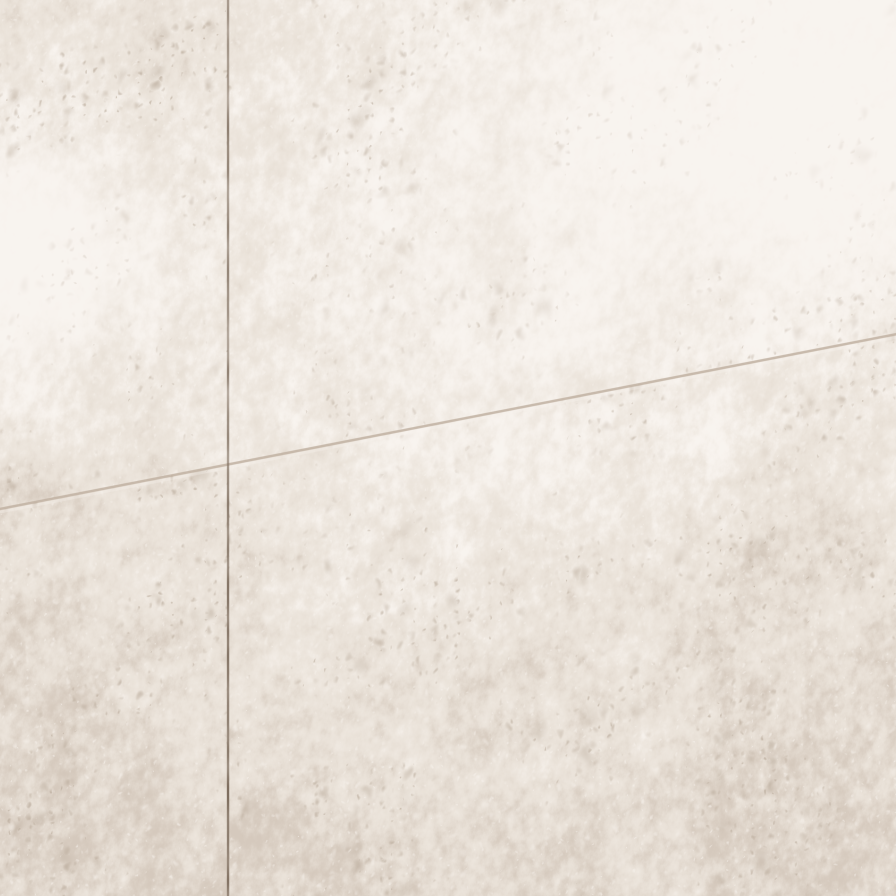
This texture is drawn by a Shadertoy shader. Its source:

```glsl
// Pale stone wall tiles meeting at one upright and one slanted joint, with soft window glare.

const float JOINT_X = 0.2545;         // upright joint position
const float JOINT_Y = 0.432;          // slanted joint height at the left edge
const float JOINT_SLOPE = 0.195;
const float UPRIGHT_HALF = 0.0013;    // joint half widths
const float SLANTED_HALF = 0.0014;
const float CLOUD_AMOUNT = 0.42;
const float MOTTLE_AMOUNT = 0.48;
const float GRAIN_AMOUNT = 0.50;
const float SPECK_AMOUNT = 0.52;
const float FLECK_AMOUNT = 0.45;

const vec3 STONE_SHADE = vec3(0.835, 0.788, 0.740);
const vec3 STONE_BODY  = vec3(0.920, 0.890, 0.854);
const vec3 STONE_PALE  = vec3(0.974, 0.956, 0.937);
const vec3 SPECK_BROWN = vec3(0.700, 0.640, 0.575);
const vec3 SLANTED_COLOR = vec3(0.755, 0.695, 0.635);
const vec3 UPRIGHT_COLOR = vec3(0.490, 0.425, 0.365);

vec2 hash2(vec2 p) {
    vec3 q = fract(vec3(p.xyx) * vec3(0.1031, 0.1030, 0.0973));
    q += dot(q, q.yzx + 33.33);
    return fract((q.xx + q.yz) * q.zy);
}

float gradientDot(vec2 cell, vec2 f, vec2 corner) {
    float angle = 6.28318 * hash2(cell + corner).x;
    return dot(vec2(cos(angle), sin(angle)), f - corner);
}

float gradientNoise(vec2 p) {
    vec2 i = floor(p), f = fract(p);
    vec2 u = f * f * f * (f * (f * 6.0 - 15.0) + 10.0);
    float low = mix(gradientDot(i, f, vec2(0, 0)), gradientDot(i, f, vec2(1, 0)), u.x);
    float high = mix(gradientDot(i, f, vec2(0, 1)), gradientDot(i, f, vec2(1, 1)), u.x);
    return mix(low, high, u.y);
}

float fbm(vec2 p) {
    float sum = 0.0, weight = 0.5;
    for (int k = 0; k < 4; k++) {
        sum += weight * gradientNoise(p);
        p = mat2(1.6, 1.2, -1.2, 1.6) * p + 7.3;
        weight *= 0.55;
    }
    return sum;
}

// Irregular soft blobs, one candidate per cell; density is the share of cells filled.
float blobs(vec2 p, float density) {
    p += 0.25 * vec2(gradientNoise(p * 1.9), gradientNoise(p * 1.9 + 41.0));
    vec2 cell = floor(p);
    vec2 jitter = hash2(cell + 13.0) - 0.5;
    vec2 pick = hash2(cell + 71.0);
    float radius = mix(0.16, 0.36, pick.y);
    float d = length((fract(p) - 0.5 - 0.28 * jitter) * vec2(1.15, 0.95));
    float present = smoothstep(0.0, 0.25, density - pick.x);
    return present * (1.0 - smoothstep(0.0, radius, d)) * mix(0.6, 1.2, hash2(cell).y);
}

float glow(vec2 p, vec2 center, vec2 size) {
    vec2 d = (p - center) / size;
    return exp(-dot(d, d));
}

// Broad light over the wall: 0 is shaded stone, 1 is glare.
float lighting(vec2 p) {
    float light = 0.33 + 0.34 * (p.y - 0.5);
    light += 0.56 * glow(p, vec2(0.01, 0.71), vec2(0.17, 0.15));
    light += 0.48 * glow(p, vec2(1.0, 0.87), vec2(0.42, 0.32));
    light += 0.30 * glow(p, vec2(0.50, 0.52), vec2(0.32, 0.42));
    light -= 0.12 * glow(p, vec2(0.08, 1.0), vec2(0.20, 0.14));
    return light;
}

float line(float d, float halfWidth, float aa) {
    return 1.0 - smoothstep(halfWidth - aa, halfWidth + aa, abs(d));
}

void mainImage(out vec4 fragColor, in vec2 fragCoord) {
    vec2 uv = fragCoord / iResolution.xy;
    float aa = 0.75 / iResolution.y;

    // Signed distances to the joints, and a separate slab of stone per tile.
    float upright = uv.x - JOINT_X;
    float slanted = (uv.y - JOINT_Y - JOINT_SLOPE * uv.x) / sqrt(1.0 + JOINT_SLOPE * JOINT_SLOPE);
    vec2 tile = step(0.0, vec2(upright, slanted));
    vec2 slab = vec2(uv.x, uv.y - JOINT_SLOPE * uv.x) + 3.0 + tile * vec2(5.37, 8.19);

    // Stone tone: clouds, mottling and grain, washed out by the glare.
    float light = lighting(uv);
    float contrast = mix(1.0, 0.4, smoothstep(0.5, 0.95, light));
    float clouds = fbm(slab * vec2(6.0, 5.5));
    float mottle = fbm(slab * vec2(21.0, 18.0) + 11.0);
    float grain = fbm(slab * vec2(75.0, 58.0) + 19.0);
    float tone = light + contrast * (CLOUD_AMOUNT * clouds + MOTTLE_AMOUNT * mottle + GRAIN_AMOUNT * grain);
    vec3 color = mix(STONE_SHADE, STONE_BODY, smoothstep(-0.08, 0.48, tone));
    color = mix(color, STONE_PALE, smoothstep(0.40, 0.92, tone));

    // Clustered brown specks and pale flecks, from wide stains to fine pits.
    float cluster = smoothstep(-0.18, 0.34, fbm(slab * 7.0 + 31.0));
    float specks = 0.0, flecks = 0.0, scale = 20.0;
    for (int k = 0; k < 4; k++) {
        vec2 p = slab * scale + float(k) * 23.0;
        float strength = 0.65 + 0.12 * float(k);
        specks = max(specks, strength * blobs(p, 0.06 + 0.55 * cluster));
        flecks = max(flecks, strength * blobs(p * 1.3 + 57.0, 0.42));
        scale *= 1.6;
    }
    color = mix(color, STONE_PALE, FLECK_AMOUNT * flecks);
    color = mix(color, SPECK_BROWN, SPECK_AMOUNT * contrast * specks * (0.5 + 0.5 * cluster));

    // Joints: a pale lip below the slanted one, uneven wear along the upright one.
    color = mix(color, STONE_PALE, 0.30 * line(slanted + 0.0035, 0.0015, aa));
    color = mix(color, SLANTED_COLOR, 0.85 * line(slanted, SLANTED_HALF, aa));
    float wear = 0.85 - 0.25 * uv.y + 0.35 * gradientNoise(vec2(uv.y * 38.0, 4.5));
    color = mix(color, UPRIGHT_COLOR, clamp(wear, 0.0, 1.0) * line(upright, UPRIGHT_HALF, aa));

    fragColor = vec4(color, 1.0);
}
```
